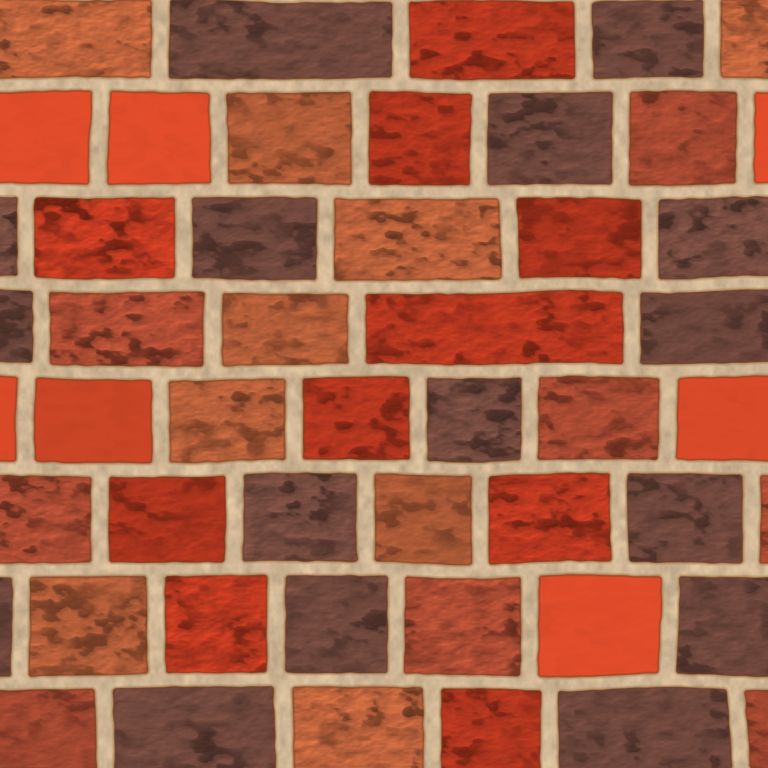
Give the GLSL for this texture, as a Shadertoy shader.

```glsl
#define ROWS 8
#define HALF_GAP vec2(0.0115, 0.0090)  // half mortar width: upright, level
#define CORNER 0.004                   // corner radius
#define WOBBLE 0.0035                  // bend of the brick edges
#define RIM 0.0035                     // width of the dark brick rim
#define FLECK_DEPTH 0.30
#define RELIEF 0.75
#define MORTAR vec3(0.81, 0.71, 0.58)
#define MORTAR_SHADE vec3(0.66, 0.49, 0.33)
#define RIM_COLOR vec3(0.43, 0.25, 0.13)

// Course boundaries from the bottom up, bricks per course, first joint
const float courseEdge[9] = float[](-0.012, 0.112, 0.258, 0.391, 0.516, 0.629, 0.751, 0.889, 1.008);
const float brickCount[8] = float[](5.0, 6.0, 6.0, 6.0, 4.0, 5.0, 6.0, 4.0);
const float firstJoint[8] = float[](0.137, 0.029, 0.132, 0.034, 0.277, 0.033, 0.129, 0.207);

float hash(vec2 p) {
    vec3 q = fract(p.xyx * vec3(0.1031, 0.1030, 0.0973));
    q += dot(q, q.yzx + 33.33);
    return fract((q.x + q.y) * q.z);
}

// Value noise that tiles over the unit square
float noise(vec2 uv, vec2 cells) {
    vec2 p = uv * cells, i = floor(p), f = fract(p);
    f = f * f * (3.0 - 2.0 * f);
    vec2 a = mod(i, cells), b = mod(i + 1.0, cells);
    return mix(mix(hash(a), hash(vec2(b.x, a.y)), f.x),
               mix(hash(vec2(a.x, b.y)), hash(b), f.x), f.y);
}

float fbm(vec2 uv, vec2 cells) {
    float sum = 0.0, gain = 0.5;
    for (int i = 0; i < 3; i++) {
        sum += gain * noise(uv + 0.37 * float(i), cells);
        cells *= 2.0;
        gain *= 0.5;
    }
    return sum / 0.875;
}

// Position of an upright joint; courses with fewer bricks vary more
float joint(int row, float k) {
    float n = brickCount[row], id = mod(k, n);
    float shift = (hash(vec2(id + 3.0, float(row) + 11.0)) - 0.5) * (7.0 - n) * 0.2;
    return firstJoint[row] + (k + shift * step(0.5, id)) / n;
}

float roundBox(vec2 p, vec2 halfSize, float radius) {
    vec2 q = abs(p) - halfSize + radius;
    return length(max(q, 0.0)) + min(max(q.x, q.y), 0.0) - radius;
}

vec3 clayColor(float pick) {
    if (pick < 0.30) return vec3(0.44, 0.28, 0.235);  // dark brown
    if (pick < 0.46) return vec3(0.83, 0.28, 0.155);  // orange
    if (pick < 0.66) return vec3(0.70, 0.21, 0.12);   // red
    if (pick < 0.85) return vec3(0.64, 0.28, 0.19);   // rust
    return vec3(0.69, 0.36, 0.22);                    // tan
}

void mainImage(out vec4 fragColor, in vec2 fragCoord) {
    vec2 uv = fragCoord / iResolution.xy;
    float soft = max(0.0012, 0.8 / iResolution.y);

    // Hand-made edges: slow bends plus a fine ragged part
    vec2 bend = vec2(noise(uv, vec2(9.0)), noise(uv + 0.51, vec2(8.0))) - 0.5;
    vec2 ragged = vec2(noise(uv, vec2(70.0)), noise(uv + 0.23, vec2(70.0))) - 0.5;
    vec2 p = uv + WOBBLE * (2.0 * bend + 0.5 * ragged);

    // Find the course, then the brick in it
    int row = 0;
    for (int i = 1; i < ROWS; i++) row += int(p.y > courseEdge[i]);
    float k = floor((p.x - firstJoint[row]) * brickCount[row]);
    if (p.x < joint(row, k)) k -= 1.0;
    else if (p.x > joint(row, k + 1.0)) k += 1.0;
    vec2 low = vec2(joint(row, k), courseEdge[row]);
    vec2 high = vec2(joint(row, k + 1.0), courseEdge[row + 1]);
    float d = roundBox(p - 0.5 * (low + high), 0.5 * (high - low) - HALF_GAP, CORNER);

    // Golden-ratio steps spread the clay colours evenly
    float id = mod(k, brickCount[row]);
    float pick = fract((float(ROWS - 1 - row) * 7.0 + id) * 0.618);
    float tone = hash(vec2(id + 21.0, float(row) + 5.0));
    float wear = (pick > 0.30 && pick < 0.46) ? 0.08 : 0.75 + 0.5 * tone;

    // Brick face: stretched flecks in patches, lit from the upper left
    float grain = fbm(uv, vec2(45.0, 85.0));
    float slope = grain - fbm(uv + vec2(-0.002, 0.002), vec2(45.0, 85.0));
    float patches = smoothstep(0.25, 0.70, fbm(uv + 0.17, vec2(16.0, 20.0)));
    float flecks = smoothstep(0.50, 0.66, grain) * patches;
    vec3 brick = clayColor(pick) * (0.95 + 0.12 * tone);
    brick *= 1.0 - FLECK_DEPTH * wear * flecks;
    brick *= 1.0 + wear * (RELIEF * slope + 0.25 * (0.5 - grain));
    brick = mix(brick, RIM_COLOR, 0.55 * smoothstep(-RIM, 0.0, d));

    // Mortar: fine grit, shaded beside the bricks
    float grit = fbm(uv + 0.61, vec2(90.0, 70.0));
    float gritSlope = grit - fbm(uv + vec2(-0.0589, 0.0) + 0.668, vec2(90.0, 70.0));
    vec3 mortar = MORTAR * (1.0 + 0.14 * (grit - 0.5) + 0.10 * gritSlope);
    mortar = mix(MORTAR_SHADE, mortar, smoothstep(-0.001, 0.0045, d));

    fragColor = vec4(mix(brick, mortar, smoothstep(-soft, soft, d)), 1.0);
}
```
